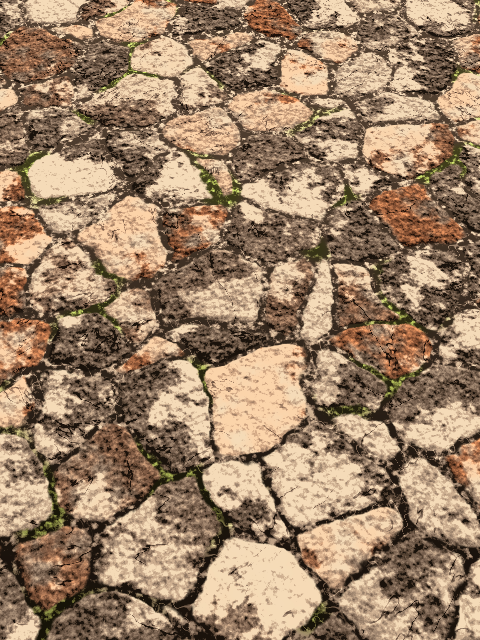
This texture is drawn by a Shadertoy shader. Its source:

```glsl
const float STONES = 6.6;         // stones per canvas height, at the bottom
const float PERSPECTIVE = 0.42;   // shrinking of stones towards the top
const float SIZE_SPREAD = 0.46;   // difference between large and small stones
const float CORNER = 24.0;        // higher is sharper corners
const float GAP_MIN = 0.022;
const float GAP_MAX = 0.065;
const float EDGE_SOFT = 0.018;
const float RELIEF = 1.0;
const float GRAIN = 0.75;
const vec2 SUN = vec2(0.6, 0.8);
const vec3 RUST = vec3(1.12, 0.84, 0.66);
const vec3 MOSS = vec3(0.85, 1.05, 0.6);

const vec3 PALETTE[6] = vec3[6](
    vec3(0.10, 0.07, 0.045), vec3(0.32, 0.25, 0.19), vec3(0.47, 0.38, 0.31),
    vec3(0.63, 0.53, 0.44), vec3(0.80, 0.68, 0.56), vec3(0.96, 0.86, 0.72));
const float STOPS[6] = float[6](0.04, 0.16, 0.32, 0.50, 0.68, 0.88);

struct Stone { vec2 id; vec2 center; float edge; vec2 outward; };

vec2 hash2(vec2 p) {
    vec3 q = fract(p.xyx * vec3(0.1031, 0.1030, 0.0973));
    q += dot(q, q.yzx + 33.33);
    return fract((q.xx + q.yz) * q.zy);
}

float noise(vec2 p) {
    vec2 i = floor(p), f = fract(p);
    f = f * f * (3.0 - 2.0 * f);
    return mix(mix(hash2(i).x, hash2(i + vec2(1, 0)).x, f.x),
               mix(hash2(i + vec2(0, 1)).x, hash2(i + vec2(1, 1)).x, f.x), f.y);
}

float fbm(vec2 p) {
    float sum = 0.0, amp = 0.5;
    for (int i = 0; i < 5; i++) {
        sum += amp * noise(p);
        p = mat2(1.6, 1.2, -1.2, 1.6) * p + 7.3;
        amp *= 0.53;
    }
    return sum;
}

vec2 site(vec2 cell) { return cell + 0.5 + 0.84 * (hash2(cell) - 0.5); }

float weight(vec2 cell) { return SIZE_SPREAD * hash2(cell + 51.7).x; }

// Weighted Voronoi cell with rounded corners
Stone findStone(vec2 p) {
    Stone s = Stone(vec2(0), vec2(0), 0.0, vec2(0));
    vec2 base = floor(p);
    float best = 1e3;
    for (int j = -2; j <= 2; j++)
    for (int i = -2; i <= 2; i++) {
        vec2 cell = base + vec2(i, j), c = site(cell);
        float power = dot(p - c, p - c) - weight(cell);
        if (power < best) { best = power; s.id = cell; s.center = c; }
    }
    float sum = 1e-6;
    for (int j = -2; j <= 2; j++)
    for (int i = -2; i <= 2; i++) {
        if (i == 0 && j == 0) continue;
        vec2 cell = s.id + vec2(i, j), c = site(cell), d = c - s.center;
        float power = dot(p - c, p - c) - weight(cell);
        float near = exp(-CORNER * (power - best) / (2.0 * length(d)));
        sum += near;
        s.outward += near * normalize(d);
    }
    s.edge = -log(sum) / CORNER;
    s.outward /= sum;
    return s;
}

vec3 ramp(float tone) {
    vec3 c = PALETTE[0];
    for (int i = 1; i < 6; i++)
        c = mix(c, PALETTE[i], smoothstep(STOPS[i - 1], STOPS[i], tone));
    return c;
}

// Weathered stone face: stains, strata, cracks and lit roughness
vec3 stoneColor(Stone s, vec2 p, float rim) {
    vec2 kind = hash2(s.id + 13.1), look = hash2(s.id + 87.9);
    vec2 local = p - s.center, q = p + s.id * 5.7;
    float angle = look.x * 6.283;
    vec2 axis = vec2(cos(angle), sin(angle));
    vec2 along = vec2(dot(q, axis), dot(q, vec2(-axis.y, axis.x)));

    float rough = fbm(q * 9.0);
    float cover = mix(0.24, 0.72, kind.x);
    float patches = fbm(q * 1.9) + 0.3 * (rough - 0.5) + 0.22 * dot(local, axis);
    float stain = 1.0 - smoothstep(-0.07, 0.07, patches - cover);
    float tone = mix(mix(0.70, 0.96, kind.y), mix(0.22, 0.42, look.y), stain);

    tone += RELIEF * (rough - fbm(q * 9.0 + SUN * 0.3));
    tone += GRAIN * (fbm(q * 26.0) - 0.5);
    tone += 0.22 * (noise(along * vec2(2.5, 16.0)) - 0.5);
    float crack = abs(fbm(along * vec2(1.2, 3.0) + 31.0) - 0.5);
    tone -= 0.42 * (1.0 - smoothstep(0.003, 0.016, crack)) * smoothstep(0.45, 0.6, noise(q * 2.7));
    tone += rim * (0.24 * dot(s.outward, SUN) - 0.07);

    float rusty = smoothstep(0.45, 0.75, look.y) * mix(0.25, 1.0, stain);
    rusty *= smoothstep(0.25, 0.6, fbm(q * 3.3 + 9.0));
    return ramp(tone) * mix(vec3(1), RUST, rusty);
}

// Shaded soil with grit and dry straw, paler in the distance
vec3 gapColor(vec2 p, float height) {
    float grit = smoothstep(0.48, 0.8, fbm(p * 15.0));
    float straw = 1.0 - smoothstep(0.0, 0.05, abs(noise(p * vec2(11.0, 8.0)) - 0.5));
    float litter = smoothstep(0.35, 0.65, noise(p * 1.6 + 4.0));
    float tone = 0.03 + grit * mix(0.5, 0.9, height);
    tone += straw * litter * mix(0.25, 0.5, height) + 0.14 * height;
    return ramp(tone) * mix(vec3(1), MOSS, smoothstep(0.6, 0.8, noise(p * 1.3 + 60.0)));
}

void mainImage(out vec4 fragColor, in vec2 fragCoord) {
    vec2 uv = fragCoord / iResolution.y;
    float middle = 0.5 * iResolution.x / iResolution.y;
    vec2 ground = STONES * vec2(uv.x - middle, uv.y) / (1.0 - PERSPECTIVE * uv.y);

    // Tilted layout with bent and chipped outlines
    vec2 p = mat2(0.92, -0.39, 0.39, 0.92) * ground + 20.0;
    vec2 bend = vec2(noise(p * 1.7), noise(p * 1.7 + 40.0)) - 0.5;
    vec2 chips = vec2(fbm(p * 6.0), fbm(p * 6.0 + 70.0)) - 0.5;
    Stone s = findStone(p + 0.28 * bend + 0.13 * chips);

    float gap = mix(GAP_MIN, GAP_MAX, hash2(s.id + 29.3).y);
    float inside = s.edge - gap;
    float rim = 1.0 - smoothstep(0.0, 0.10, inside);
    float face = smoothstep(-EDGE_SOFT, EDGE_SOFT, inside);
    vec3 color = mix(gapColor(p, uv.y), stoneColor(s, p, rim), face);
    fragColor = vec4(color, 1.0);
}
```
